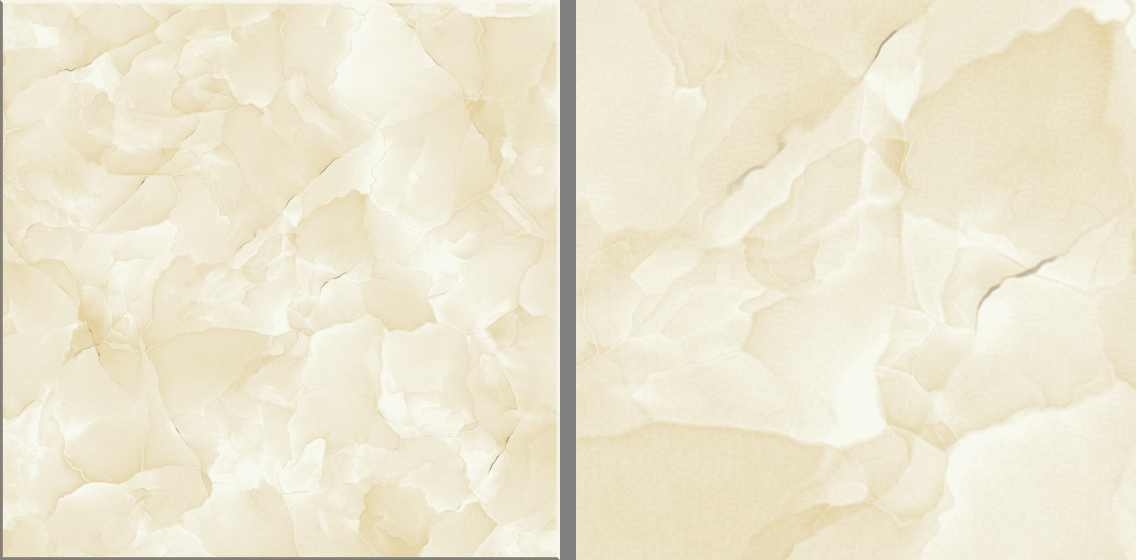
Left, the full canvas; right, a detail of the centre.
Reproduce this texture procedurally as a Shadertoy shader.

```glsl
// Polished cream onyx tile: cloudy scalloped patches, broken tan veins, bevelled rim.

const float TAU = 6.28318;
const vec3 HONEY = vec3(0.89, 0.82, 0.63);
const vec3 CREAM = vec3(0.933, 0.905, 0.81);
const vec3 MILK  = vec3(0.97, 0.972, 0.932);
const vec3 TAN   = vec3(0.80, 0.69, 0.47);
const vec3 CRACK = vec3(0.49, 0.44, 0.36);
const vec3 RIM   = vec3(0.51, 0.50, 0.47);

vec2 hash2(vec2 p) {
    return fract(sin(vec2(dot(p, vec2(127.1, 311.7)), dot(p, vec2(269.5, 183.3)))) * 43758.5);
}

// Rotated sine octaves, each one bent by the sum so far; roughly -1 to 1.
float layeredSines(vec2 p, float seed) {
    float sum = 0.0, amp = 0.5;
    p += seed * vec2(3.7, 5.3);
    for (int i = 0; i < 6; i++) {
        vec2 q = p + 1.2 * sin(0.7 * p.yx + seed);
        sum += amp * sin(q.x) * sin(q.y);
        p = mat2(1.5, 1.17, -1.17, 1.5) * p + 1.1 * sum;
        amp *= 0.55;
    }
    return sum;
}

// Weighted cellular noise: offset from the centre, random key, distance to the border.
vec4 cells(vec2 p) {
    vec2 id = floor(p), offset = vec2(0.0);
    float nearest = 9.0, second = 9.0, key = 0.0;
    for (int y = -1; y <= 1; y++)
    for (int x = -1; x <= 1; x++) {
        vec2 cell = id + vec2(x, y);
        vec2 h = hash2(cell);
        vec2 r = p - cell - 0.1 - 0.8 * h;
        float k = fract(h.x * 7.0 + h.y * 13.0);
        float d = length(r) - 0.3 * k;
        if (d < nearest) {
            second = nearest;
            nearest = d;
            offset = r;
            key = k;
        } else {
            second = min(second, d);
        }
    }
    return vec4(offset, key, second - nearest);
}

// Each patch shades from a pale side to a warm side with a fine darker lip.
float patchTone(vec2 p) {
    vec4 c = cells(p);
    float angle = TAU * fract(c.z * 5.0);
    float side = dot(c.xy, vec2(cos(angle), sin(angle)));
    float tone = 0.18 * (c.z - 0.5) + side * (0.24 + 0.55 * exp(-8.0 * c.w));
    tone -= 0.2 * exp(-24.0 * c.w) * smoothstep(0.0, 0.3, -side);
    return tone * smoothstep(0.0, 0.04, c.w);
}

// Tapered vein: x = thin core, y = warm stain on one side and pale on the other.
vec2 vein(vec2 p, vec2 centre, float angle, float halfLength) {
    vec2 along = vec2(cos(angle), sin(angle));
    vec2 r = p - centre;
    float u = dot(r, along) / halfLength;
    float s = dot(r, vec2(-along.y, along.x));
    float taper = 1.0 - smoothstep(0.4, 1.0, abs(u));
    float core = 1.0 - smoothstep(0.0002, 0.0022, abs(s));
    float stain = -exp(-abs(s) / 0.02) * smoothstep(-0.002, 0.002, s)
                + 0.4 * exp(-abs(s) / 0.016) * smoothstep(-0.002, 0.002, -s);
    return taper * vec2(core, stain);
}

vec3 onyx(float tone) {
    vec3 warm = mix(HONEY, CREAM, clamp(tone * 2.0, 0.0, 1.0));
    return mix(warm, MILK, clamp(tone * 2.0 - 1.0, 0.0, 1.0));
}

void mainImage(out vec4 fragColor, in vec2 fragCoord) {
    vec2 uv = fragCoord / iResolution.xy;
    vec2 warp = vec2(layeredSines(uv * 9.0, 1.0), layeredSines(uv * 9.0, 4.0));
    vec2 p = uv + 0.055 * warp;

    // Clouds, three sizes of patches and milky wisps
    float cloud = layeredSines(uv * 11.0, 2.0);
    float wisp = layeredSines(p * 18.0, 6.0);
    float tone = 0.53 + 0.25 * cloud;
    tone += patchTone(p * 7.5) * mix(0.5, 1.0, smoothstep(-0.3, 0.3, cloud));
    tone += 0.7 * patchTone(p * 15.0 + 4.0) * smoothstep(-0.25, 0.35, wisp);
    tone += 0.5 * patchTone(p * 31.0 + 9.0) * smoothstep(0.0, 0.4, wisp);
    tone += 0.22 * smoothstep(0.1, 0.6, wisp);

    // Veins: most rise to the right, every third one falls steeply
    vec2 veinPos = uv + 0.04 * warp;
    float broken = layeredSines(uv * 31.0, 9.0);
    float core = 0.0;
    for (int i = 0; i < 10; i++) {
        float n = float(i);
        vec2 h = hash2(vec2(n, 8.0));
        vec2 centre = fract(vec2(0.28, 0.7) + n * vec2(0.755, 0.57));
        float angle = i % 3 == 2 ? -1.2 + 0.4 * h.x : 0.55 + 0.4 * h.x;
        vec2 v = vein(veinPos, centre, angle, 0.2 + 0.18 * h.y);
        core = max(core, v.x * mix(0.5, 1.0, h.y));
        tone += 0.26 * v.y * (0.9 + 0.7 * broken);
    }

    // Fine grain over the stone, then the broken vein cores
    tone += 0.13 * (hash2(floor(uv * 512.0)).x - 0.5);
    vec3 color = onyx(tone);
    color = mix(color, TAN, 0.6 * core * smoothstep(-0.2, 0.3, broken));
    color = mix(color, CRACK, 0.65 * core * smoothstep(0.36, 0.55, broken));

    // Bevel: pale at the top and right, grey at the left and bottom
    float low = min(uv.x, uv.y);
    float high = min(1.0 - uv.x, 1.0 - uv.y);
    color = mix(color, MILK, 0.8 * (1.0 - smoothstep(0.003, 0.009, high)));
    float shade = (1.0 - smoothstep(0.0042, 0.0052, low)) * smoothstep(-0.001, 0.001, high - low);
    fragColor = vec4(mix(color, RIM, shade), 1.0);
}
```
